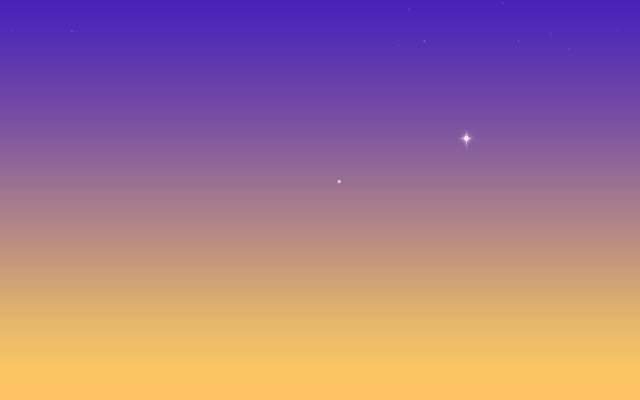
This background is drawn by a WebGL 1 fragment shader. Its source:

```glsl
precision highp float;
// Dusk sky: a vertical gradient from amber through mauve to violet,
// with one four-pointed sparkle, a small bright star and a faint
// cellular scatter of pinprick stars near the top.
uniform vec2 u_resolution;

vec2 hash2(vec2 cell) {
  vec2 q = vec2(dot(cell, vec2(127.1, 311.7)), dot(cell, vec2(269.5, 183.3)));
  return fract(sin(q) * 43758.5);
}

// Blend the colour below toward the next stop between two heights.
vec3 blendStop(vec3 below, vec3 next, float from, float to, float height) {
  return mix(below, next, clamp((height - from) / (to - from), 0.0, 1.0));
}

vec3 skyColor(float h) {
  vec3 c = vec3(1.0, 0.757, 0.392);
  c = blendStop(c, vec3(0.985, 0.778, 0.39), 0.0, 0.07, h);
  c = blendStop(c, vec3(0.89, 0.715, 0.42), 0.07, 0.2, h);
  c = blendStop(c, vec3(0.80, 0.62, 0.47), 0.2, 0.315, h);
  c = blendStop(c, vec3(0.67, 0.50, 0.54), 0.315, 0.47, h);
  c = blendStop(c, vec3(0.55, 0.39, 0.60), 0.47, 0.605, h);
  c = blendStop(c, vec3(0.44, 0.28, 0.65), 0.605, 0.74, h);
  c = blendStop(c, vec3(0.33, 0.18, 0.71), 0.74, 0.905, h);
  return blendStop(c, vec3(0.28, 0.13, 0.725), 0.905, 1.0, h);
}

float softDot(vec2 d, float radius) {
  return exp(-dot(d, d) / (radius * radius));
}

// Thin tapering ray along x.
float ray(vec2 d, float reach) {
  float taper = max(1.0 - abs(d.x) / reach, 0.0);
  return taper * taper * exp(-abs(d.y) / 0.0018);
}

float sparkle(vec2 d) {
  float verticalReach = d.y > 0.0 ? 0.029 : 0.039;
  float rays = ray(d, 0.026) + ray(d.yx, verticalReach);
  return 0.85 * rays + softDot(d, 0.005) + 0.28 * softDot(d, 0.012);
}

// One jittered star per cell, checking neighbours for soft edges.
float scatteredStars(vec2 p) {
  float light = 0.0;
  vec2 base = floor(p / 0.13);
  for (int j = -1; j <= 1; j++) {
    for (int i = -1; i <= 1; i++) {
      vec2 cell = base + vec2(float(i), float(j));
      vec2 center = (cell + hash2(cell)) * 0.13;
      float strength = 0.22 * hash2(cell + 19.7).x;
      light += strength * softDot(p - center, 0.0018);
    }
  }
  return light * smoothstep(0.84, 0.9, p.y);
}

void main() {
  vec2 p = gl_FragCoord.xy / u_resolution.y;
  vec3 color = skyColor(p.y);

  // Stars
  float light = scatteredStars(p);
  light += 0.4 * softDot(p - vec2(1.061, 0.897), 0.002);
  light += 1.1 * softDot(p - vec2(0.848, 0.546), 0.0032);
  light += sparkle(p - vec2(1.166, 0.654));

  color = mix(color, vec3(1.0, 0.95, 1.0), clamp(light, 0.0, 1.0));
  gl_FragColor = vec4(color, 1.0);
}
```
